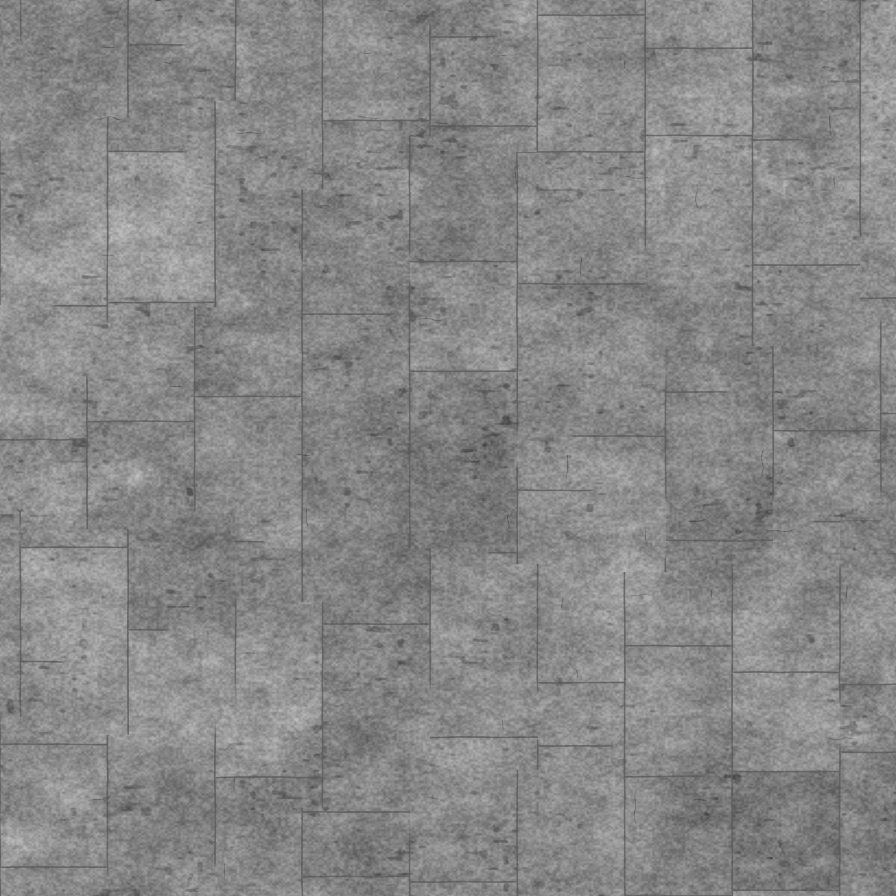
This texture is drawn by a WebGL 2 fragment shader. Its source:

```glsl
#version 300 es
precision highp float;
// Weathered grey concrete slabs in staggered columns with thin, broken joints.
// Seams are jittered grid lines; the surface layers cloudy noise, stretched
// wisps, fine grain, dark pits and sparse hairline cracks.

uniform vec2 u_resolution;
out vec4 fragColor;

const float BASE_GREY = 0.542;
const float COLUMN_WIDTH = 0.12;
const float ROW_HEIGHT = 0.137;
const float BAND_HEIGHT = 0.23;      // length of a seam before it may jog
const float SEAM_JOG = 0.19;         // in column widths
const float JOINT_HALF = 0.0009;
const float JOINT_GREY = 0.37;
const float JOINT_SHARE = 0.78;
const float TONE_AMOUNT = 0.055;
const float CLOUD_AMOUNT = 0.17;
const float WISP_AMOUNT = 0.15;
const float GRAIN_AMOUNT = 0.105;
const float PIT_AMOUNT = 0.12;
const float CRACK_CELL = 0.075;
const float CRACK_SHARE = 0.28;

float hash(vec2 p, uint seed) {
    uvec2 q = uvec2(ivec2(floor(p)));
    uint h = q.x * 1597u + q.y * 51749u + seed * 7919u;
    h = (h ^ (h >> 16)) * 73244475u;
    h = (h ^ (h >> 15)) * 73244475u;
    h ^= h >> 16;
    return float(h & 65535u) / 65535.0;
}

float noise(vec2 p, uint seed) {
    vec2 i = floor(p), f = fract(p);
    f = f * f * (3.0 - 2.0 * f);
    float low = mix(hash(i, seed), hash(i + vec2(1, 0), seed), f.x);
    float high = mix(hash(i + vec2(0, 1), seed), hash(i + vec2(1, 1), seed), f.x);
    return mix(low, high, f.y);
}

float fbm(vec2 p, uint seed) {
    float sum = 0.0, amp = 0.53;
    for (uint i = 0u; i < 4u; i++) {
        sum += amp * noise(p, seed + i);
        p = p * 2.03 + 3.7;
        amp *= 0.5;
    }
    return sum;
}

float line(float d, float halfWidth, float px) {
    return 1.0 - smoothstep(halfWidth - 0.6 * px, halfWidth + 0.6 * px, abs(d));
}

float slabTone(vec2 id) {
    float dark = step(0.9, hash(id, 12u));
    return (hash(id, 11u) - 0.5) * TONE_AMOUNT - 0.04 * dark;
}

// x: joint coverage, y: soft shade beside the joints, z: slab tone
vec3 slabs(vec2 uv, float px) {
    // vertical seams jog sideways from band to band
    float edge = floor(uv.x / COLUMN_WIDTH + 0.5);
    float band = floor(uv.y / BAND_HEIGHT + 0.6 * hash(vec2(edge, 0), 1u));
    float jog = floor(hash(vec2(band, floor(edge / 3.0)), 2u) * 3.0) - 1.0;
    float dx = uv.x - (edge + jog * SEAM_JOG) * COLUMN_WIDTH;
    float column = dx < 0.0 ? edge - 1.0 : edge;
    float seamOn = smoothstep(0.2, 0.26, noise(vec2(edge * 7.0, uv.y * 10.0), 3u));

    // horizontal joints, some missing and some stopping short
    float row = floor(uv.y / ROW_HEIGHT + 0.5);
    vec2 id = vec2(column, row);
    float dy = uv.y - (row + (hash(id, 4u) - 0.5) * 0.64) * ROW_HEIGHT;
    float present = step(hash(id, 5u), JOINT_SHARE);
    float across = uv.x / COLUMN_WIDTH - column;
    across = hash(id, 6u) < 0.5 ? across : 1.0 - across;
    float reach = hash(id, 7u) < 0.3 ? 0.35 + 0.4 * hash(id, 8u) : 2.0;
    float jointOn = present * (1.0 - smoothstep(reach, reach + 0.08, across));

    float blend = mix(0.035, px, jointOn);
    float tone = mix(slabTone(id - vec2(0, 1)), slabTone(id), smoothstep(-blend, blend, dy));
    float wobble = (noise(uv * 45.0, 9u) - 0.5) * 0.0009;
    float joint = max(line(dx + wobble, JOINT_HALF, px) * seamOn,
                      line(dy + wobble, JOINT_HALF, px) * jointOn);
    float shade = max(exp(-abs(dx) / 0.003) * seamOn, exp(-abs(dy) / 0.003) * jointOn);
    return vec3(joint, shade, tone);
}

// Short wavering hairlines, one per chosen cell
float cracks(vec2 uv, float px) {
    vec2 cell = floor(uv / CRACK_CELL);
    vec2 p = (fract(uv / CRACK_CELL) - 0.5) * CRACK_CELL;
    p -= (vec2(hash(cell, 20u), hash(cell, 21u)) - 0.5) * 0.03;
    p = hash(cell, 22u) < 0.5 ? p : p.yx;
    p.x += (noise(uv * 90.0, 23u) - 0.5) * 0.004;
    float extent = mix(0.005, 0.02, hash(cell, 24u));
    float body = 1.0 - smoothstep(0.5 * extent, extent, abs(p.y));
    return line(p.x, 0.0006, px) * body * step(hash(cell, 25u), CRACK_SHARE);
}

void main() {
    float px = 1.0 / u_resolution.y;
    vec2 uv = gl_FragCoord.xy * px;
    vec3 slab = slabs(uv, px);

    // stains and wisps
    float grey = BASE_GREY + slab.z;
    grey += (fbm(uv * 10.0, 30u) - 0.5) * CLOUD_AMOUNT;
    grey += (fbm(uv * vec2(24, 58), 40u) - 0.5) * WISP_AMOUNT;
    grey += (noise(uv * vec2(95, 18), 50u) - 0.5) * 0.03;

    // grain, pale scuffs and pits
    float grain = noise(uv * vec2(215, 290), 51u) + noise(uv * vec2(410, 450), 52u) - 1.0;
    grey += grain * GRAIN_AMOUNT;
    float scuff = smoothstep(0.64, 0.78, fbm(uv * 15.0, 60u));
    grey += scuff * 0.09 * noise(uv * 130.0, 53u);
    float pit = smoothstep(0.76, 0.94, noise(uv * vec2(85, 165), 54u));
    grey -= pit * smoothstep(0.35, 0.7, noise(uv * 20.0, 55u)) * PIT_AMOUNT;

    // cracks and joints
    grey -= 0.13 * cracks(uv, px) + 0.025 * slab.y;
    grey = mix(grey, JOINT_GREY + 0.3 * grain * GRAIN_AMOUNT, 0.85 * slab.x);
    fragColor = vec4(vec3(grey), 1.0);
}
```
